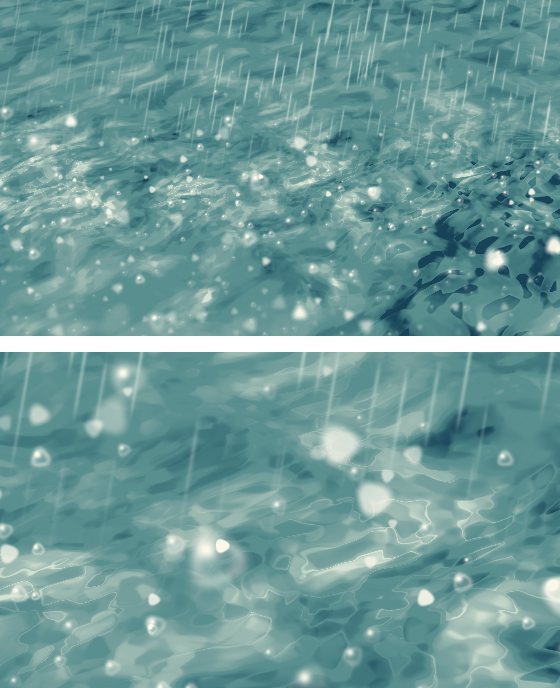
Top, the full canvas; bottom, a detail of the centre.
Give the GLSL for this texture, as a WebGL 2 fragment shader.

```glsl
#version 300 es
precision highp float;
// Heavy rain striking teal water, seen at a low angle with a shallow focus.
// Cellular noise on a receding plane makes the ripples; hashed grids scatter
// splashes, glassy drops, blurred glints and slanted rain streaks over it.
uniform vec2 u_resolution;
out vec4 fragColor;

vec3 hash3(vec2 p) {
  vec3 q = vec3(dot(p, vec2(127.1, 311.7)), dot(p, vec2(269.5, 183.3)), dot(p, vec2(419.2, 371.9)));
  return fract(sin(q) * 43758.5);
}

// Smooth cellular noise: random values blended by distance to scattered points.
float cellNoise(vec2 p, float sharpness) {
  vec2 cell = floor(p), f = p - cell;
  float sum = 0.0, total = 0.0;
  for (int j = -1; j <= 1; j++)
    for (int i = -1; i <= 1; i++) {
      vec2 o = vec2(i, j);
      vec3 h = hash3(cell + o);
      vec2 d = o + h.xy - f;
      float w = exp(-sharpness * dot(d, d));
      sum += w * h.z;
      total += w;
    }
  return sum / total;
}

// Water colours from shadow to foam; v is near zero on average.
vec3 waterTone(float v) {
  vec3 c = mix(vec3(0.09, 0.26, 0.34), vec3(0.25, 0.47, 0.49), smoothstep(-2.3, -1.2, v));
  c = mix(c, vec3(0.35, 0.56, 0.56), smoothstep(-1.2, -0.3, v));
  c = mix(c, vec3(0.45, 0.62, 0.61), smoothstep(-0.1, 0.7, v));
  c = mix(c, vec3(0.60, 0.72, 0.69), smoothstep(0.7, 1.5, v));
  return mix(c, vec3(0.84, 0.89, 0.83), smoothstep(1.5, 2.6, v));
}

// Scattered round drops: x is white light, y is the dark refracting edge.
vec2 drops(vec2 p, float freq, float chance, float radius, float blur) {
  vec2 cell = floor(p * freq), result = vec2(0.0);
  for (int j = -1; j <= 1; j++)
    for (int i = -1; i <= 1; i++) {
      vec2 id = cell + vec2(i, j);
      vec3 h = hash3(id + freq), k = hash3(id * 1.7 + freq + 9.0);
      vec2 centre = (id + 0.1 + 0.8 * h.xy) / freq;
      float present = step(h.z, chance * (1.0 - smoothstep(0.5, 0.9, centre.y)));
      float r = radius * (0.5 + 0.8 * k.x);
      vec2 d = (p - centre) / r;
      float dist = length(d) * (1.0 + 0.1 * sin(3.0 * atan(d.y, d.x + 0.001) + 6.3 * k.z));
      float soft = blur + 0.7 / (u_resolution.y * r);
      float body = 1.0 - smoothstep(1.0 - soft, 1.0 + soft, dist);
      float rim = exp(-pow((dist - 0.8) / (0.15 + 0.5 * soft), 2.0));
      float glint = exp(-7.0 * dot(d - vec2(-0.3, 0.35), d - vec2(-0.3, 0.35)));
      float glassy = 0.15 * body + 0.4 * rim * k.z + 0.8 * glint;
      float light = mix(glassy, body * (0.3 + 0.7 * k.z), step(0.55, k.y));
      result += present * vec2(light, rim * step(k.y, 0.55) * (0.5 - 0.4 * d.y));
    }
  return result;
}

// Thin slanted streaks, one at most in each tall grid cell.
float rain(vec2 p, vec2 freq, float seed) {
  vec2 g = vec2(p.x - 0.17 * p.y, p.y) * freq;
  g.y += hash3(vec2(floor(g.x), seed)).x;
  vec3 h = hash3(floor(g) + seed);
  vec2 d = fract(g) - vec2(0.2 + 0.6 * h.x, 0.5);
  float width = 0.0011 + 0.0012 * h.y + 0.3 / u_resolution.y;
  float halfLength = 0.15 + 0.3 * h.z;
  float across = exp(-pow(d.x / (freq.x * width), 2.0));
  float along = 1.0 - smoothstep(0.5 * halfLength, halfLength, abs(d.y));
  return across * along * step(0.4, h.y) * (0.25 + 0.5 * h.z);
}

void main() {
  vec2 p = gl_FragCoord.xy / u_resolution.y;
  float focus = exp(-pow((p.y - 0.45) / 0.2, 2.0));
  float right = smoothstep(0.5, 1.5, p.x);
  float nearRight = right * (1.0 - smoothstep(0.3, 0.65, p.y));

  // Receding water plane, bent by layered sines.
  float depth = 1.0 / (1.9 - p.y);
  vec2 q = vec2((p.x - 0.83) * depth, 2.4 * depth);
  q += 0.012 * sin(q.yx * vec2(31.0, 23.0) + 2.0 * sin(q * 17.0));
  float swell = cellNoise(q * 9.0, 5.0) - 0.5;
  float chop = cellNoise(vec2(q.x, q.y - 0.4 * q.x) * 23.0 + 7.0, 5.0 + 3.0 * focus) - 0.5;
  float ripple = cellNoise(vec2(q.x * 42.0, (q.y - 0.6 * q.x) * 58.0), 7.0) - 0.5;
  float detail = cellNoise(q * 85.0 + 3.0, 7.0) - 0.5;

  float v = 0.05 + 1.7 * swell + (2.2 + nearRight) * chop;
  v += (0.5 + 1.3 * focus) * ripple + (0.2 + 1.2 * focus) * detail;
  v += 0.25 * focus - 0.45 * smoothstep(0.7, 1.0, p.y) - 0.55 * nearRight;
  // Slanted shadows and fine bright crests within the sharp band.
  v -= smoothstep(0.16, 0.32, ripple) * (focus + nearRight) * (0.4 + 1.1 * right);
  v += 0.8 * focus * smoothstep(0.06, 0.0, abs(ripple + 0.5 * detail)) * smoothstep(-0.1, 0.2, swell);

  // Pale upright splashes.
  for (int i = 0; i < 9; i++) {
    vec3 h = hash3(vec2(i, 4.0));
    vec2 d = p - vec2((float(i) + h.x) * 0.185, 0.1 + 0.45 * h.y);
    d.x += 0.012 * sin(d.y * 45.0 + 6.3 * h.z);
    float spread = 0.018 + 0.014 * h.z + 0.25 * max(-d.y, 0.0);
    float plume = exp(-pow(d.x / spread, 2.0) - pow(d.y / 0.06, 2.0));
    v += plume * (0.9 + 2.0 * detail + 1.2 * chop);
  }

  // Drops grow softer and wider away from the sharp band.
  float blur = 0.15 + 0.5 * (1.0 - focus);
  vec2 d = drops(p, 5.0, 0.28, 0.026, 0.25 + 0.3 * (1.0 - focus));
  d += drops(p, 13.0, 0.3, 0.014, blur);
  d += drops(p, 29.0, 0.25, 0.0075, blur) * (0.4 + 0.6 * focus);
  vec3 colour = waterTone(v - 0.8 * focus * d.y);
  colour = mix(colour, vec3(0.98, 0.97, 0.92), clamp(d.x, 0.0, 1.0));

  float streaks = rain(p, vec2(24.0, 5.0), 2.0) + rain(p, vec2(37.0, 7.0), 5.0);
  streaks *= smoothstep(0.42, 0.75, p.y) * (0.35 + 0.65 * smoothstep(0.2, 0.8, p.x));
  colour = mix(colour, vec3(0.78, 0.87, 0.84), min(streaks, 0.8));
  fragColor = vec4(colour, 1.0);
}
```
